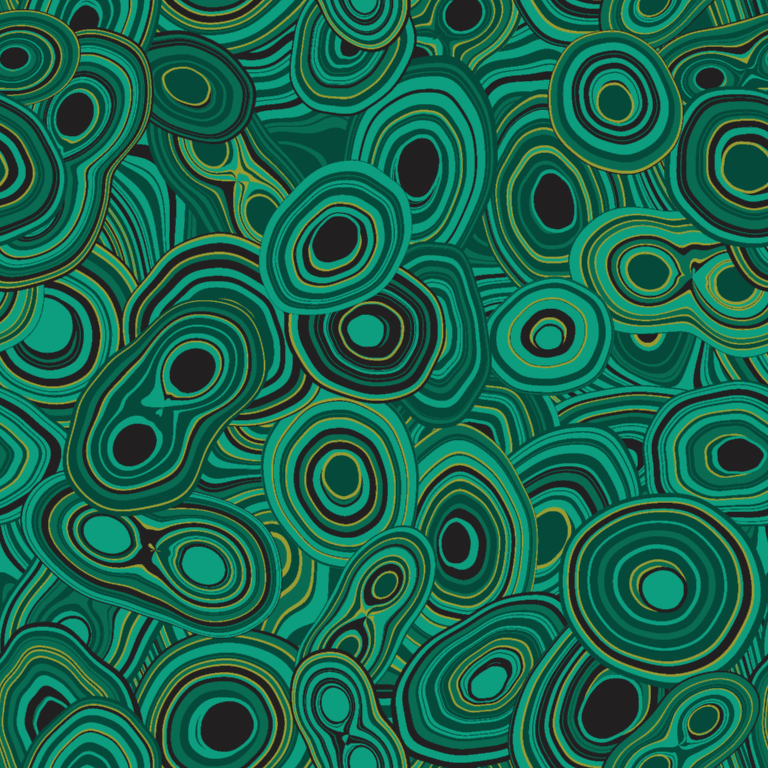
This pattern is drawn by a three.js fragment shader. Its source:

```glsl
// Malachite slices: overlapping wobbly oval stones on a tiling jittered grid,
// each cut into irregular concentric bands with fine gold veins and a solid core.
// Gaps show wavy strata made from layered sines; 3x3 samples smooth the edges.
varying vec2 vUv;

const float TAU = 6.2831853;
const float GRID = 6.0;

const vec3 TEAL = vec3(0.05, 0.62, 0.50);
const vec3 MID = vec3(0.03, 0.42, 0.32);
const vec3 DEEP = vec3(0.02, 0.285, 0.23);
const vec3 BLACK = vec3(0.13, 0.12, 0.125);
const vec3 GOLD = vec3(0.60, 0.61, 0.20);

float hash(vec2 p) {
  vec3 q = fract(vec3(p.xyx) * vec3(0.1031, 0.1030, 0.0973));
  q += dot(q, q.yzx + 33.33);
  return fract((q.x + q.y) * q.z);
}

float smoothMin(float a, float b, float k) {
  float h = max(k - abs(a - b), 0.0) / k;
  return min(a, b) - h * h * k * 0.25;
}

float bandStart(float i, float seed) {
  return i + 0.8 * hash(vec2(i + 50.0, seed));
}

// Light and dark bands alternate; widths, shades and veins are random.
vec3 bandColor(float depth, float seed) {
  float s = depth / 0.0095;
  float i = floor(s);
  if (s < bandStart(i, seed)) i -= 1.0;
  float inside = s - bandStart(i, seed);
  float shade = hash(vec2(i + 91.0, seed + 7.0));
  float vein = hash(vec2(i + 133.0, seed + 19.0));
  bool light = mod(i, 2.0) < 0.5;
  vec3 col = light ? (shade < 0.62 ? TEAL : MID) : (shade < 0.56 ? DEEP : BLACK);
  if (vein < 0.27 && inside < 0.3) col = GOLD;
  if (vein > 0.78 && abs(inside - 0.5) < 0.07) col = light ? DEEP : MID;
  return col;
}

// Returns distance from the core, 1 at the rim, and the ring depth in y.
vec2 stoneShape(vec2 v, float radius, float seed) {
  float turn = TAU * hash(vec2(seed, 3.0));
  float c = cos(turn), s = sin(turn);
  vec2 q = vec2(c * v.x + s * v.y, c * v.y - s * v.x);
  q.y /= mix(0.66, 0.94, hash(vec2(seed, 4.0)));
  q /= radius;
  float a = atan(q.y, q.x);
  float d = length(q);

  // Some stones grow around two merged cores.
  if (hash(vec2(seed, 5.0)) < 0.22) {
    vec2 o = vec2(0.42, 0.08);
    d = smoothMin(length(q - o), length(q + o), 0.35) * 1.35;
  }

  float rough = hash(vec2(seed, 6.0));
  rough = 0.25 + 0.9 * rough * rough;
  float wave = 0.055 * sin(2.0 * a + seed) + 0.06 * sin(3.0 * a + seed * 1.7)
    + 0.035 * sin(5.0 * a + seed * 2.3 + d) + 0.016 * sin(9.0 * a + seed * 3.1 - d * 2.0);
  d *= 1.0 + rough * wave;

  // Rings crowd together on one side.
  float skew = 0.32 * d * (1.0 - d) * sin(a + seed * 4.1);
  return vec2(d, (1.0 - d + skew) * radius);
}

vec3 strata(vec2 p) {
  float field = 0.16 * sin(TAU * (p.x + p.y) + 1.4 * sin(TAU * p.x))
    + 0.032 * sin(TAU * (3.0 * p.x - 2.0 * p.y) + 2.0 * sin(TAU * p.y))
    + 0.005 * sin(TAU * (9.0 * p.x + 5.0 * p.y));
  return bandColor(field + 0.3, 71.0);
}

vec3 malachite(vec2 p) {
  vec2 home = floor(p * GRID);
  float top = -1.0;
  float topSeed = 0.0;
  vec2 topShape = vec2(0.0);

  // Keep the uppermost stone; smaller stones tend to lie on top.
  for (int y = -2; y <= 2; y++) {
    for (int x = -2; x <= 2; x++) {
      vec2 cell = home + vec2(float(x), float(y));
      vec2 id = mod(cell, GRID);
      float seed = 1.0 + id.x + id.y * GRID;
      vec2 jitter = vec2(hash(vec2(seed, 11.0)), hash(vec2(seed, 12.0)));
      vec2 v = p - (cell + 0.1 + 0.8 * jitter) / GRID;
      float radius = mix(0.085, 0.165, hash(vec2(seed, 13.0)));
      float rank = hash(vec2(seed, 14.0)) + (0.165 - radius) * 5.0;
      if (rank < top || dot(v, v) > 0.05) continue;
      vec2 shape = stoneShape(v, radius, seed);
      if (shape.x < 1.0) {
        top = rank;
        topSeed = seed;
        topShape = shape;
      }
    }
  }

  if (top < 0.0) return strata(p);
  float core = 0.17 + 0.14 * hash(vec2(topSeed, 15.0));
  float kind = hash(vec2(topSeed, 16.0));
  if (topShape.x < core) return kind < 0.4 ? BLACK : (kind < 0.7 ? TEAL : DEEP);
  if (topShape.x < core + 0.035) return kind < 0.4 ? TEAL : (kind < 0.7 ? BLACK : GOLD);
  return bandColor(topShape.y, topSeed);
}

void main() {
  vec3 sum = vec3(0.0);
  for (int y = -1; y <= 1; y++)
    for (int x = -1; x <= 1; x++)
      sum += malachite(vUv + vec2(float(x), float(y)) * 0.00068);
  gl_FragColor = vec4(sum / 9.0, 1.0);
}
```
